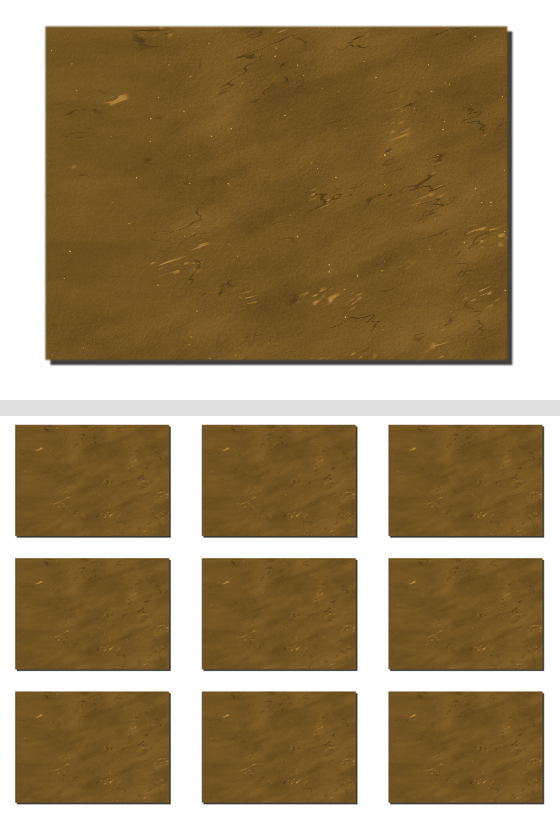
Top, the tile; bottom, the same tile 3 across and 3 down.
A Shadertoy shader for this texture:

```glsl
// A brown leather-like panel with soft edges and a drop shadow on white.
// Wrapping value noise gives clouds, slanted streaks, creases and embossed grain;
// a smoother strip on the left carries level streaks, and glints are scattered.

const vec3 PAPER = vec3(1.0);
const vec3 SHADOW = vec3(0.26, 0.25, 0.24);
const vec3 BROWN_DARK = vec3(0.355, 0.26, 0.10);
const vec3 BROWN_LIGHT = vec3(0.545, 0.403, 0.172);
const vec3 CREASE = vec3(0.24, 0.17, 0.07);
const vec3 GLINT = vec3(0.86, 0.64, 0.30);

const vec2 PANEL_CENTER = vec2(0.4935, 0.517);   // share of the canvas
const vec2 PANEL_HALF = vec2(0.4125, 0.417);     // share of the canvas
const vec2 SHADOW_SHIFT = vec2(0.0125, -0.0125); // in canvas heights
const float EDGE_SOFT = 0.0045;                  // in canvas heights
const float CORNER = 0.004;
const float STRIP_END = 0.29;
const vec2 GRAIN_CELLS = vec2(252.0, 180.0);
const vec2 SPECK_CELLS = vec2(84.0, 60.0);
const float SPECK_CHANCE = 0.035;

// Integer hash to 0..1
float hash(vec2 cell, uint seed) {
    uvec2 c = uvec2(ivec2(cell));
    uint h = c.x * 1597334677u ^ c.y * 3812015801u ^ seed * 2654435769u;
    h = (h ^ (h >> 16)) * 2246822519u;
    h = (h ^ (h >> 13)) * 3266489917u;
    h ^= h >> 16;
    return float(h >> 8) / 16777216.0;
}

// Value noise that wraps after a whole number of cells
float noise(vec2 uv, vec2 cells, uint seed) {
    vec2 x = uv * cells;
    vec2 i = floor(x);
    vec2 f = x - i;
    f = f * f * (3.0 - 2.0 * f);
    vec2 a = mod(i, cells);
    vec2 b = mod(i + 1.0, cells);
    return mix(mix(hash(a, seed), hash(vec2(b.x, a.y), seed), f.x),
               mix(hash(vec2(a.x, b.y), seed), hash(b, seed), f.x), f.y);
}

float fbm(vec2 uv, vec2 cells, uint seed) {
    float sum = 0.0;
    float weight = 0.5;
    for (uint k = 0u; k < 4u; k++) {
        sum += weight * noise(uv, cells, seed + k);
        cells *= 2.0;
        weight *= 0.55;
    }
    return sum / 1.01;
}

// Thin lines along the middle level of a noise field
float ridge(float field, float width) {
    return 1.0 - smoothstep(0.0, width, abs(field - 0.5));
}

float roundBox(vec2 p, vec2 halfSize) {
    vec2 d = abs(p) - halfSize + CORNER;
    return length(max(d, 0.0)) + min(max(d.x, d.y), 0.0) - CORNER;
}

// Height of the pebbled surface
float grainHeight(vec2 uv) {
    return noise(uv, GRAIN_CELLS, 31u) + 0.6 * noise(uv, GRAIN_CELLS * 2.0, 32u);
}

// Sparse round bright points
float specks(vec2 uv, float aspect) {
    vec2 cell = floor(uv * SPECK_CELLS);
    vec2 spot = 0.2 + 0.6 * vec2(hash(cell, 41u), hash(cell, 42u));
    vec2 offset = (uv - (cell + spot) / SPECK_CELLS) * vec2(aspect, 1.0);
    float radius = mix(0.0012, 0.0028, hash(cell, 43u));
    float dotMask = 1.0 - smoothstep(0.4 * radius, 1.3 * radius, length(offset));
    return dotMask * step(hash(cell, 44u), SPECK_CHANCE) * mix(0.3, 1.0, hash(cell, 45u));
}

vec3 leather(vec2 uv, float aspect) {
    float strip = (1.0 - smoothstep(STRIP_END - 0.03, STRIP_END + 0.03, uv.x))
                * smoothstep(0.18, 0.27, uv.y);
    vec2 warped = uv + 0.025 * (vec2(fbm(uv, vec2(7.0, 5.0), 1u), fbm(uv, vec2(7.0, 5.0), 6u)) - 0.5);
    vec2 slanted = vec2(warped.x, 2.0 * warped.y - warped.x);

    // Broad tone
    float clouds = fbm(warped, vec2(10.0, 7.0), 11u) - 0.5;
    float streaks = fbm(slanted, vec2(8.0, 9.0), 15u) - 0.5;
    float level = fbm(warped, vec2(7.0, 26.0), 19u) - 0.5;
    float tone = 0.49 + mix(0.55 * clouds + 0.6 * streaks, 0.2 * clouds + 0.45 * level, strip);

    // Embossed grain, lit from the upper left
    vec2 toLight = vec2(-0.0016 / aspect, 0.0016);
    float relief = grainHeight(uv) - grainHeight(uv + toLight);
    float dust = noise(uv, GRAIN_CELLS * 2.0, 35u) - 0.5;
    tone += (0.24 * relief + 0.2 * dust) * mix(1.0, 0.7, strip);
    vec3 color = mix(BROWN_DARK, BROWN_LIGHT, tone);

    // Creases in patches
    float slantLine = ridge(fbm(slanted, vec2(10.0, 12.0), 23u), 0.028);
    float levelLine = ridge(fbm(warped, vec2(7.0, 22.0), 27u), 0.035);
    float patches = smoothstep(0.53, 0.76, fbm(uv, vec2(14.0, 10.0), 51u));
    color = mix(color, CREASE, 0.65 * patches * mix(slantLine, levelLine, strip));

    // Worn dashes in rare patches, and specks
    float worn = smoothstep(0.78, 0.95, noise(uv, vec2(14.0, 12.0), 55u));
    float dashes = smoothstep(0.68, 0.92, noise(slanted, vec2(70.0, 90.0), 57u));
    color = mix(color, GLINT, 0.55 * worn * dashes);
    return mix(color, GLINT, specks(uv, aspect));
}

void mainImage(out vec4 fragColor, in vec2 fragCoord) {
    vec2 uv = fragCoord / iResolution.xy;
    float aspect = iResolution.x / iResolution.y;
    vec2 scale = vec2(aspect, 1.0);
    vec2 p = (uv - PANEL_CENTER) * scale;
    vec2 halfSize = PANEL_HALF * scale;

    float shadow = 1.0 - smoothstep(-EDGE_SOFT, EDGE_SOFT, roundBox(p - SHADOW_SHIFT, halfSize));
    float panel = 1.0 - smoothstep(-EDGE_SOFT, EDGE_SOFT, roundBox(p, halfSize));
    vec3 color = mix(PAPER, SHADOW, shadow);
    fragColor = vec4(mix(color, leather(uv, aspect), panel), 1.0);
}
```
